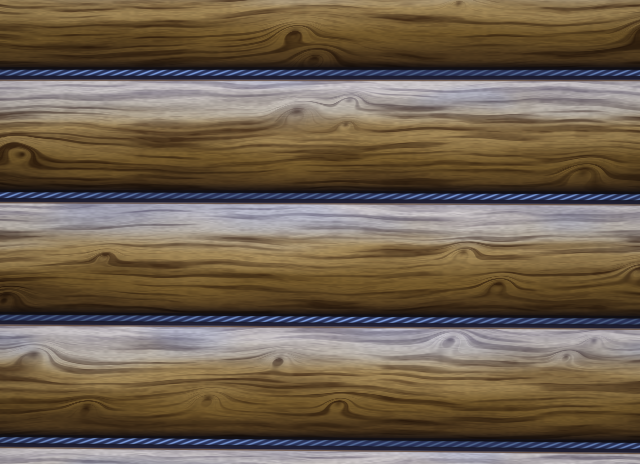
This texture is drawn by a Shadertoy shader. Its source:

```glsl
// Stacked varnished wooden logs with knotty grain, separated by dark grooves holding twisted blue rope.

float hash(vec2 p) {
    p = fract(p * vec2(0.1031, 0.1137) + 0.37);
    p += dot(p, p.yx + 33.33);
    return fract((p.x + p.y) * p.x * 17.3);
}

float noise(vec2 p) {
    vec2 i = floor(p), f = fract(p);
    f = f * f * (3.0 - 2.0 * f);
    return mix(mix(hash(i), hash(i + vec2(1, 0)), f.x),
               mix(hash(i + vec2(0, 1)), hash(i + vec2(1, 1)), f.x), f.y);
}

// Scattered knots, two per cell along a log: x = bend of the grain, y = dark core
vec2 knots(vec2 s, float row) {
    vec2 sum = vec2(0);
    float cell = floor(s.x / 1.3);
    for (int i = -1; i <= 1; i++) {
        for (int k = 0; k < 2; k++) {
            vec2 id = vec2(cell + float(i) + 40.0, row * 7.0 + float(k) * 3.0 + 60.0);
            float size = mix(0.5, 1.15, hash(id + 5.1));
            vec2 center = vec2((id.x - 40.0 + hash(id)) * 1.3, mix(0.14, 0.88, hash(id + 9.7)));
            vec2 d = (s - center) / size;
            d.y += 0.15 * d.x;
            float present = step(0.3, hash(id + 21.3));
            float bump = 0.13 * exp(-dot(d * d, vec2(45, 130)));
            float swell = 0.05 * exp(-dot(d * d, vec2(5, 25)));
            sum.x += present * size * (bump + swell);
            sum.y += present * exp(-dot(d * d, vec2(500, 1100)));
        }
    }
    return sum;
}

// s is measured in log heights, s.y runs from the top of the log down
vec3 logColor(vec2 s, float row) {
    vec2 knot = knots(s, row);
    float seed = row * 17.0 + 50.0;

    // Grain lines follow layered sines and swell around the knots
    float h = s.y + knot.x
            + 0.022 * sin(s.x * 1.7 + seed + s.y * 3.0)
            + 0.010 * sin(s.x * 4.3 + seed * 2.3 - s.y * 6.0)
            + 0.004 * sin(s.x * 11.0 + seed + s.y * 17.0);
    float broad = noise(vec2(s.x * 0.9 + seed, h * 17.0 + seed));
    float lines = noise(vec2(s.x * 1.5 + seed, h * 42.0 + seed));
    float fibre = noise(vec2(s.x * 7.0 + seed, h * 85.0 + seed));
    float pores = noise(vec2(s.x * 28.0 + seed, s.y * 110.0));
    float patches = noise(vec2(s.x * 1.3 + seed, s.y * 4.0 + seed));

    // Rounded shading: pale sheen on top, ochre in the middle, brown below
    float y = s.y + 0.10 * (patches - 0.5) + 0.05 * (broad - 0.5);
    vec3 col = mix(vec3(0.76, 0.74, 0.75), vec3(0.70, 0.67, 0.63), smoothstep(0.08, 0.30, y));
    col = mix(col, vec3(0.61, 0.51, 0.33), smoothstep(0.26, 0.47, y));
    col = mix(col, vec3(0.43, 0.33, 0.16), smoothstep(0.45, 0.72, y));
    col = mix(col, vec3(0.29, 0.21, 0.11), smoothstep(0.70, 0.92, y));
    col = mix(col, vec3(0.11, 0.08, 0.07), smoothstep(0.88, 0.97, s.y));

    // Cool reflections in the sheen
    float sheen = 1.0 - smoothstep(0.15, 0.42, s.y);
    col = mix(col, vec3(0.62, 0.65, 0.77), 0.5 * sheen * smoothstep(0.45, 0.85, patches));

    // Dark grain, softened where the sheen covers it
    float grain = 0.55 * smoothstep(0.48, 0.85, lines) + 0.30 * smoothstep(0.45, 0.9, broad)
                + 0.25 * smoothstep(0.45, 0.9, fibre) + 0.6 * min(knot.y, 1.0);
    vec3 stain = mix(vec3(0.46, 0.38, 0.34), vec3(0.62, 0.60, 0.66), sheen);
    col *= mix(vec3(1), stain, min(grain, 1.0));
    col *= 0.93 + 0.10 * pores + 0.08 * fibre;
    return col * (0.97 + 0.07 * hash(vec2(seed, 3.0)));
}

// g is the offset below the rope center, in log heights
vec3 grooveColor(float x, float g, float row, float px) {
    vec3 col = mix(vec3(0.07, 0.06, 0.08), vec3(0.12, 0.12, 0.20), smoothstep(0.0, 0.04, g));
    float profile = max(1.0 - g * g / 0.0007, 0.0);
    float strand = 0.5 + 0.5 * sin(6.2832 * (x * 36.0 + g * 26.0) + row + 0.5 * sin(x * 19.0));
    float glow = 0.8 + 0.2 * sin(x * 5.0 + row * 2.1);
    vec3 rope = mix(vec3(0.15, 0.18, 0.32), vec3(0.45, 0.57, 0.80) * glow, strand * strand);
    rope *= 0.55 + 0.55 * sqrt(profile);
    return mix(col, rope, 1.0 - smoothstep(-px, px, abs(g) - 0.025));
}

void mainImage(out vec4 fragColor, in vec2 fragCoord) {
    vec2 uv = fragCoord / iResolution.xy;
    float x = fragCoord.x / iResolution.y;

    // Rows repeat downward and lean slightly more toward the bottom
    float y = uv.y + (uv.x - 0.5) * (0.0135 - 0.0155 * uv.y);
    float pitch = 0.2659;
    float t = (0.8431 - y) / pitch;
    float row = floor(t), f = t - row;
    float g = f - step(0.5, f);
    float px = 0.75 / (iResolution.y * pitch);

    vec3 col = logColor(vec2(x / pitch, f), row);

    // Thin brown lip on the upper edge of each log
    float lip = 1.0 - smoothstep(-px, px, abs(g - 0.061) - 0.006);
    col = mix(col, vec3(0.36, 0.26, 0.19), 0.8 * lip);

    float groove = smoothstep(-px, px, g + 0.045) * (1.0 - smoothstep(-px, px, g - 0.056));
    col = mix(col, grooveColor(x, g, floor(t + 0.5), px), groove);

    // Gentle falloff toward the sides
    col *= 1.03 - 0.32 * (uv.x - 0.5) * (uv.x - 0.5);
    fragColor = vec4(clamp(col, 0.0, 1.0), 1.0);
}
```
